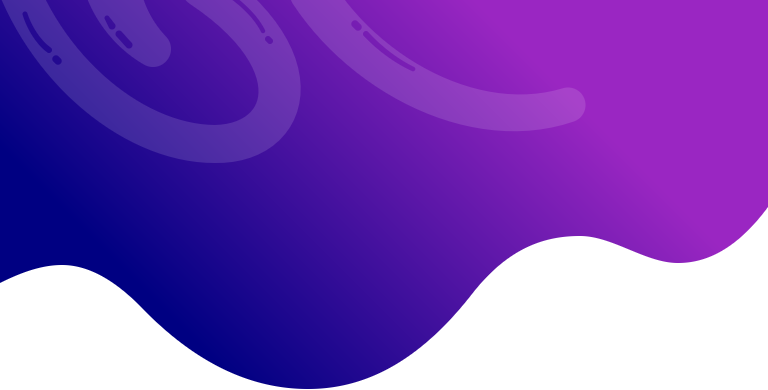
Write a Shadertoy shader that draws this background.

```glsl
// Draws a violet liquid wave over white, with translucent glossy swirls hanging from the top.

const vec2 DESIGN = vec2(768.0, 390.0); // design units, y measured down from the top
const vec3 NAVY = vec3(0.0, 0.0, 0.51);
const vec3 VIOLET = vec3(0.605, 0.15, 0.76);
const vec3 PAPER = vec3(1.0);
const float GLOSS = 0.13;

// Wave crests and troughs: x, y, slope
const int KNOTS = 8;
const vec3 WAVE[KNOTS] = vec3[KNOTS](
    vec3(0.0, 283.0, -0.5), vec3(62.0, 265.0, 0.0), vec3(142.0, 308.0, 1.03),
    vec3(308.0, 389.0, 0.0), vec3(472.0, 294.0, -1.28), vec3(580.0, 236.0, 0.0),
    vec3(678.0, 263.0, 0.0), vec3(768.0, 207.0, -1.35));

// Hermite curve between two knots
float hermite(vec3 a, vec3 b, float x) {
    float h = b.x - a.x;
    float t = clamp((x - a.x) / h, 0.0, 1.0);
    float s = t * t * (3.0 - 2.0 * t);
    float u = 1.0 - t;
    return mix(a.y, b.y, s) + h * t * u * (a.z * u - b.z * t);
}

float waveHeight(float x) {
    float y = WAVE[0].y;
    for (int i = 0; i < KNOTS - 1; i++) {
        if (x >= WAVE[i].x) y = hermite(WAVE[i], WAVE[i + 1], x);
    }
    return y;
}

// Distance to a capsule whose radius runs from r.x to r.y
float capsule(vec2 p, vec2 a, vec2 b, vec2 r) {
    vec2 d = b - a;
    float t = clamp(dot(p - a, d) / dot(d, d), 0.0, 1.0);
    return length(p - a - d * t) - mix(r.x, r.y, t);
}

vec2 bezier(vec2 a, vec2 b, vec2 c, vec2 d, float t) {
    float u = 1.0 - t;
    return u * u * u * a + 3.0 * u * t * (u * b + t * c) + t * t * t * d;
}

// Distance to a round-ended stroke along a cubic curve
float stroke(vec2 p, vec2 a, vec2 b, vec2 c, vec2 d, vec2 r) {
    const int STEPS = 28;
    float dist = 1e5;
    vec2 last = a;
    float lastRadius = r.x;
    for (int i = 1; i <= STEPS; i++) {
        float t = float(i) / float(STEPS);
        vec2 next = bezier(a, b, c, d, t);
        float radius = mix(r.x, r.y, t);
        dist = min(dist, capsule(p, last, next, vec2(lastRadius, radius)));
        last = next;
        lastRadius = radius;
    }
    return dist;
}

// Hook, finger and long tail
float swirls(vec2 p) {
    float d = stroke(p, vec2(20, -8), vec2(58, 80), vec2(140, 144), vec2(215, 144), vec2(20, 19));
    d = min(d, stroke(p, vec2(215, 144), vec2(290, 144), vec2(316, 62), vec2(203, -15), vec2(19, 23)));
    d = min(d, stroke(p, vec2(112, -15), vec2(118, 12), vec2(135, 35), vec2(153, 49), vec2(28, 18)));
    return min(d, stroke(p, vec2(312, -8), vec2(365, 75), vec2(475, 135), vec2(568, 105), vec2(22.5, 17.5)));
}

// Dashes and dots cut out of the swirls
float cutouts(vec2 p) {
    float d = stroke(p, vec2(25, 14), vec2(29, 27), vec2(38, 42), vec2(49, 50), vec2(2.5, 3));
    d = min(d, capsule(p, vec2(56, 59), vec2(58, 61), vec2(3.7)));
    d = min(d, capsule(p, vec2(107, 18), vec2(112, 26), vec2(2.5, 3.5)));
    d = min(d, capsule(p, vec2(119, 34), vec2(129, 45), vec2(3.5)));
    d = min(d, stroke(p, vec2(232, -3), vec2(243, 5), vec2(256, 17), vec2(263, 31), vec2(2.2)));
    d = min(d, capsule(p, vec2(268, 39), vec2(270, 41), vec2(3)));
    d = min(d, capsule(p, vec2(355, 24), vec2(358, 27), vec2(3.7)));
    return min(d, stroke(p, vec2(366, 34), vec2(379, 48), vec2(396, 61), vec2(413, 69), vec2(3, 2.3)));
}

// Antialiased inside of a distance field
float coverage(float d, float pixel) {
    return clamp(0.5 - d / pixel, 0.0, 1.0);
}

void mainImage(out vec4 fragColor, in vec2 fragCoord) {
    vec2 uv = fragCoord / iResolution.xy;
    vec2 p = vec2(uv.x, 1.0 - uv.y) * DESIGN;
    float pixel = DESIGN.y / iResolution.y;

    // Diagonal gradient
    float t = clamp((p.x - p.y + 147.0) / 622.0, 0.0, 1.0);
    vec3 color = mix(NAVY, VIOLET, t);

    // Translucent swirls
    float gloss = coverage(swirls(p), pixel) * (1.0 - coverage(cutouts(p), pixel));
    color = mix(color, PAPER, GLOSS * gloss);

    // White below the wave
    float edge = waveHeight(p.x);
    float slope = waveHeight(p.x + 0.5) - waveHeight(p.x - 0.5);
    float depth = (p.y - edge) / sqrt(1.0 + slope * slope);
    color = mix(PAPER, color, coverage(depth, pixel));

    fragColor = vec4(color, 1.0);
}
```
